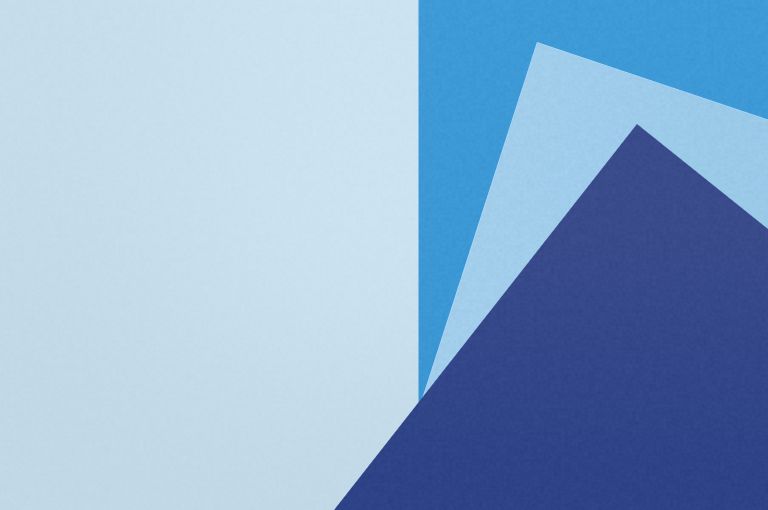
Give the GLSL for this background, as a Shadertoy shader.

```glsl
#define PALE_EDGE_X 0.8206
#define LIGHT_APEX vec2(1.0529, 0.9176)
#define LIGHT_LEFT vec2(0.8255, 0.2118)
#define LIGHT_RIGHT vec2(1.5059, 0.7657)
#define NAVY_APEX vec2(1.2490, 0.7569)
#define NAVY_LEFT vec2(0.6549, 0.0)
#define NAVY_RIGHT vec2(1.5059, 0.5510)
#define GRAIN_SCALE 150.0
#define GRAIN_AMOUNT 0.022
#define RIM_WIDTH 0.0022

// Random unit gradient for a lattice point
vec2 latticeGradient(vec2 cell) {
    vec3 h = fract(cell.xyx * vec3(0.1031, 0.1030, 0.0973));
    h += dot(h, h.yzx + 33.33);
    float angle = 6.2832 * fract((h.x + h.y) * h.z);
    return vec2(cos(angle), sin(angle));
}

float gradientNoise(vec2 p) {
    vec2 i = floor(p), f = p - i;
    vec2 u = f * f * f * (f * (f * 6.0 - 15.0) + 10.0);
    vec2 e = vec2(1.0, 0.0);
    float a = dot(latticeGradient(i), f);
    float b = dot(latticeGradient(i + e), f - e);
    float c = dot(latticeGradient(i + e.yx), f - e.yx);
    float d = dot(latticeGradient(i + e.xx), f - e.xx);
    return mix(mix(a, b, u.x), mix(c, d, u.x), u.y);
}

// Signed distance to the line from a to b, positive on its left
float lineSide(vec2 p, vec2 a, vec2 b) {
    vec2 dir = normalize(b - a), rel = p - a;
    return dir.x * rel.y - dir.y * rel.x;
}

// Corner of a paper sheet, positive inside
float sheetCorner(vec2 p, vec2 apex, vec2 left, vec2 right) {
    return min(lineSide(p, apex, left), -lineSide(p, apex, right));
}

float coverage(float dist) {
    return clamp(dist * iResolution.y + 0.5, 0.0, 1.0);
}

void mainImage(out vec4 fragColor, in vec2 fragCoord) {
    vec2 p = fragCoord / iResolution.y;

    // Sheet colours with soft uneven lighting
    float glow = smoothstep(0.0, 0.75, p.x) * smoothstep(-0.1, 0.65, p.y);
    vec3 pale = mix(vec3(0.755, 0.848, 0.905), vec3(0.798, 0.892, 0.945), glow);
    pale += 0.018 * smoothstep(0.1, 0.9, p.y) * (1.0 - glow);
    vec3 blue = mix(vec3(0.225, 0.585, 0.820), vec3(0.245, 0.605, 0.840), p.y);
    vec3 light = mix(vec3(0.635, 0.808, 0.922), vec3(0.605, 0.790, 0.912),
                     smoothstep(0.9, 1.5, p.x));
    vec3 navy = mix(vec3(0.180, 0.260, 0.530), vec3(0.225, 0.295, 0.545),
                    smoothstep(0.0, 0.65, p.y));

    float lightDist = sheetCorner(p, LIGHT_APEX, LIGHT_LEFT, LIGHT_RIGHT);
    float navyDist = sheetCorner(p, NAVY_APEX, NAVY_LEFT, NAVY_RIGHT);
    float paleDist = PALE_EDGE_X - p.x;

    // Stack the sheets from back to front, with bright cut rims
    light += 0.07 * (1.0 - smoothstep(0.0, RIM_WIDTH, lightDist));
    navy += 0.02 * (1.0 - smoothstep(0.0, RIM_WIDTH, navyDist));
    vec3 color = mix(blue, light, coverage(lightDist));
    color = mix(color, pale, coverage(paleDist));
    color = mix(color, navy, coverage(navyDist));

    // Paper grain, fainter on the pale sheet
    float grain = gradientNoise(p * GRAIN_SCALE)
                + 0.5 * gradientNoise(p * GRAIN_SCALE * 0.37 + 19.0);
    float paleOnly = coverage(paleDist) * (1.0 - coverage(navyDist));
    color += grain * GRAIN_AMOUNT * mix(1.0, 0.5, paleOnly);

    fragColor = vec4(clamp(color, 0.0, 1.0), 1.0);
}
```
